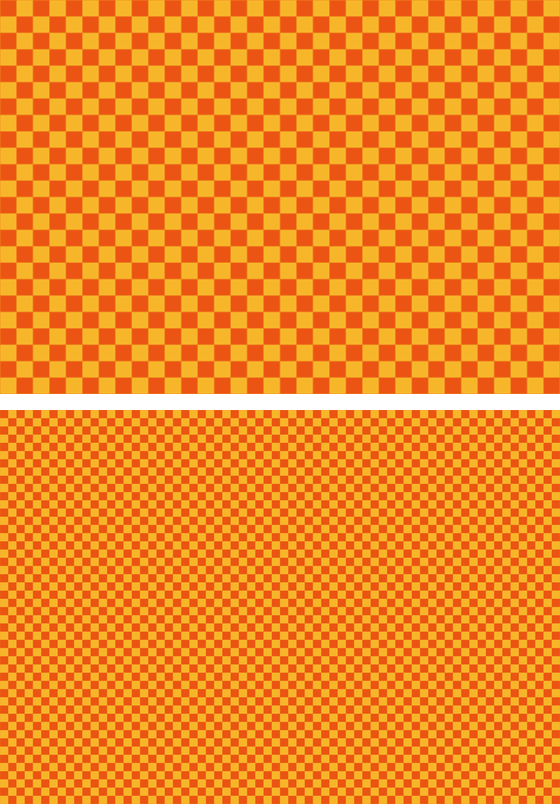
Top, the tile; bottom, the same tile 2 across and 2 down.
This pattern is drawn by a Shadertoy shader. Its source:

```glsl
const vec2 CELLS = vec2(34.0, 24.0); // even counts, so the board wraps
const vec3 ORANGE = vec3(0.92, 0.33, 0.07);
const vec3 YELLOW = vec3(0.97, 0.71, 0.16);
const vec3 YELLOW_RIM = vec3(0.97, 0.73, 0.17);
const float EDGE_SOFTNESS = 0.05; // in cells

// Signed distance to the nearest grid line, alternating from cell to cell
vec2 alternatingDistance(vec2 p) {
    return abs(mod(p - 0.5, 2.0) - 1.0) - 0.5;
}

// Soft checker: 1 in cells of even parity, 0 in the others
float checker(vec2 dist, vec2 softness) {
    vec2 wave = clamp(dist / softness, -1.0, 1.0);
    return 0.5 + 0.5 * wave.x * wave.y;
}

// Narrow band running just inside the cell border
float innerRim(vec2 dist, float blur) {
    float border = min(abs(dist.x), abs(dist.y));
    return 1.0 - smoothstep(0.11 - blur, 0.11 + blur, border);
}

void mainImage(out vec4 fragColor, in vec2 fragCoord) {
    vec2 dist = alternatingDistance(fragCoord / iResolution.xy * CELLS);
    vec2 pixel = CELLS / iResolution.xy;
    vec2 softness = max(vec2(EDGE_SOFTNESS), 0.6 * pixel);

    // Yellow cells carry a slightly lighter rim
    vec3 yellow = mix(YELLOW, YELLOW_RIM, innerRim(dist, 0.5 * pixel.y));
    vec3 color = mix(ORANGE, yellow, checker(dist, softness));
    fragColor = vec4(color, 1.0);
}
```
